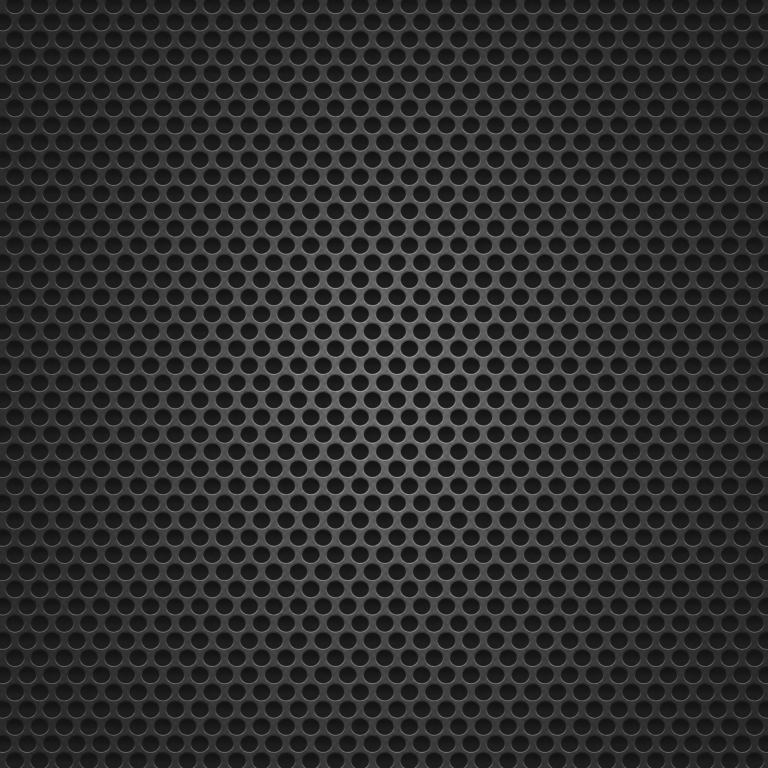
This texture is drawn by a three.js fragment shader. Its source:

```glsl
// Dark perforated metal sheet: staggered round holes with lit lower rims and a central glow.
varying vec2 vUv;

const vec2 PITCH = vec2(0.0321, 0.04474);     // column step, two row steps
const vec2 ANCHOR = vec2(0.4850, 0.6580);     // centre of one hole
const vec2 HOLE_RADIUS = vec2(0.0113, 0.0105);
const vec2 GLOW_CENTRE = vec2(0.508, 0.500);
const float EDGE = 0.0011;                    // softness of edges
const float RIM_WIDTH = 0.0014;

const vec3 HOLE_DARK = vec3(0.078);
const vec3 HOLE_LIGHT = vec3(0.115);
const vec3 PLATE_DARK = vec3(0.165);
const vec3 PLATE_MID = vec3(0.250);
const vec3 PLATE_LIGHT = vec3(0.410);

float hash(vec2 p) {
  return fract(sin(dot(p, vec2(127.1, 311.7))) * 43758.5453);
}

float noise(vec2 p) {
  vec2 i = floor(p);
  vec2 f = fract(p);
  f = f * f * (3.0 - 2.0 * f);
  float low = mix(hash(i), hash(i + vec2(1.0, 0.0)), f.x);
  float high = mix(hash(i + vec2(0.0, 1.0)), hash(i + 1.0), f.x);
  return mix(low, high, f.y);
}

// Offset from the nearest point of a rectangular lattice
vec2 latticeOffset(vec2 p, vec2 pitch) {
  return (fract(p / pitch + 0.5) - 0.5) * pitch;
}

// Offset from the nearest hole: two lattices, half a step apart
vec2 holeOffset(vec2 p, vec2 pitch) {
  vec2 a = latticeOffset(p, pitch);
  vec2 b = latticeOffset(p - 0.5 * pitch, pitch);
  return dot(a, a) < dot(b, b) ? a : b;
}

float ellipseDistance(vec2 p, vec2 radius) {
  return (length(p / radius) - 1.0) * min(radius.x, radius.y);
}

// Plate colour from edge to centre, slightly stretched upward
vec3 plateColour(vec2 uv, vec2 centre) {
  float r = length((uv - centre) * vec2(1.0, 0.82));
  vec3 colour = mix(PLATE_MID, PLATE_DARK, smoothstep(0.22, 0.62, r));
  return mix(colour, PLATE_LIGHT, exp(-r * r / 0.050));
}

// Fine crossed diagonal brushing
float crossHatch(vec2 uv, float count) {
  vec2 diagonal = vec2(uv.x + uv.y, uv.x - uv.y) * count * 6.28318;
  return 0.5 * (sin(diagonal.x) + sin(diagonal.y));
}

void main() {
  vec2 offset = holeOffset(vUv - ANCHOR, PITCH);
  float d = ellipseDistance(offset, HOLE_RADIUS);
  float height = offset.y / HOLE_RADIUS.y;

  // Plate with brushing and grain
  vec3 plate = plateColour(vUv, GLOW_CENTRE);
  float grain = noise(vUv * 300.0) - 0.5;
  plate *= 1.0 + 0.05 * crossHatch(vUv, 95.0) + 0.10 * grain;

  // Shaded upper lip and bright lower rim
  float ring = 1.0 - smoothstep(0.0, RIM_WIDTH, abs(d - 0.6 * RIM_WIDTH));
  float below = smoothstep(0.15, -0.85, height);
  float above = smoothstep(0.1, 0.9, height);
  plate *= 1.0 - 0.25 * ring * above;
  plate += ring * below * (0.19 + 0.05 * grain);

  // Hole interior, darker under its upper lip
  vec3 hole = mix(HOLE_LIGHT, HOLE_DARK, smoothstep(-0.5, 0.7, height));
  hole *= 1.0 + 0.12 * grain;

  vec3 colour = mix(hole, plate, smoothstep(-EDGE, EDGE, d));
  gl_FragColor = vec4(colour, 1.0);
}
```
